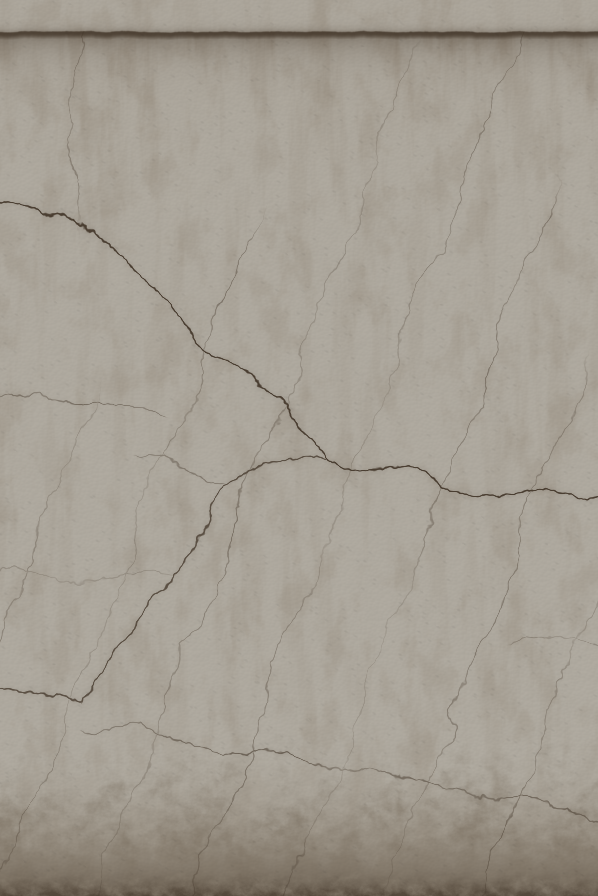
Write a WebGL 2 fragment shader that draws this texture.

```glsl
#version 300 es
precision highp float;
// Weathered plaster wall with branching cracks, a shadowed ledge and a grimy foot.
uniform vec2 u_resolution;
out vec4 fragColor;

const vec3 PLASTER = vec3(0.681, 0.660, 0.620);
const vec3 STAIN = vec3(0.575, 0.533, 0.475);
const vec3 GRIME = vec3(0.45, 0.40, 0.335);
const vec3 CRACK = vec3(0.25, 0.20, 0.15);
const vec3 NO_BEND = vec3(0.0);

vec2 hash2(vec2 p) {
    vec3 q = fract(vec3(p.xyx) * vec3(0.1031, 0.1030, 0.0973));
    q += dot(q, q.yzx + 33.33);
    return fract((q.xx + q.yz) * q.zy);
}

// Cellular noise: x = distance to the nearest point, y = random value of its cell.
vec2 cells(vec2 p) {
    vec2 base = floor(p), nearest = vec2(9.0, 0.0);
    for (int j = -1; j <= 1; j++)
        for (int i = -1; i <= 1; i++) {
            vec2 id = base + vec2(i, j);
            float d = length(id + hash2(id) - p);
            if (d < nearest.x) nearest = vec2(d, hash2(id + 57.0).x);
        }
    return nearest;
}

// Layered, mutually bent sines, roughly -0.8 to 0.8.
float waves(vec2 p) {
    float sum = 0.0, amp = 0.5;
    for (int i = 0; i < 5; i++) {
        sum += amp * sin(p.x + 1.4 * sin(p.y * 0.8)) * cos(p.y + 1.2 * sin(p.x * 0.7));
        p = mat2(0.8, 0.6, -0.6, 0.8) * p * 1.9 + 3.7;
        amp *= 0.56;
    }
    return sum;
}

// Light raking over a bumpy surface.
float relief(vec2 p) {
    return cells(p + vec2(-0.2, 0.4)).x - cells(p).x;
}

float inside(float t, vec2 span, float soft) {
    return smoothstep(span.x - soft, span.x + soft, t)
         * (1.0 - smoothstep(span.y - soft, span.y + soft, t));
}

// Thin dark core with a faint dirty rim.
float stroke(float d, float width, float pixel) {
    return max(1.0 - smoothstep(width * 0.3, width + pixel, d), 0.13 * exp(-d / (width * 5.0)));
}

float rise(float x, vec3 bend) {
    return bend.z * clamp(x - bend.x, 0.0, bend.y - bend.x);
}

float slopeAt(float x, vec3 bend) {
    return bend.z * step(bend.x, x) * step(x, bend.y);
}

// Crack running sideways; each bend is (from, to, slope).
float sideCrack(vec2 p, vec2 span, float height, vec3 a, vec3 b, float width, float pixel) {
    float slope = slopeAt(p.x, a) + slopeAt(p.x, b);
    float d = abs(p.y - height - rise(p.x, a) - rise(p.x, b)) / sqrt(1.0 + slope * slope);
    return stroke(d, width, pixel) * inside(p.x, span, 0.004);
}

// Crack running upward, leaning by slant.
float tallCrack(vec2 p, vec2 span, float x, float slant, float width, float pixel) {
    float d = abs(p.x - x - slant * (p.y - 0.5)) / sqrt(1.0 + slant * slant);
    return stroke(d, width, pixel) * inside(p.y, span, 0.03);
}

float crackMask(vec2 p, float pixel) {
    vec2 q = p + 0.009 * vec2(waves(p * 45.0), waves(p * 45.0 + 7.0));
    q += 0.006 * sin(p.yx * vec2(31.0, 43.0) + vec2(0.0, 4.0));
    float swell = 0.0006 + 0.0003 * waves(p * 30.0);
    float patchy = 0.85 + 0.4 * waves(p * 26.0 + 2.0);
    // Main crack and its branches
    float m = 0.9 * sideCrack(q, vec2(-0.1, 0.8), 0.765, vec3(0.079, 0.365, -0.957),
                              vec3(0.365, 0.56, -0.22), swell, pixel);
    m = max(m, 0.75 * sideCrack(q, vec2(-0.1, 0.365), 0.223, vec3(0.098, 0.26, 1.5),
                                vec3(0.26, 0.365, 0.25), swell, pixel));
    // Fainter side cracks
    float f = 0.45 * sideCrack(q, vec2(-0.1, 0.18), 0.556, vec3(0.1, 0.18, -0.3), NO_BEND, 0.0003, pixel);
    f = max(f, 0.45 * sideCrack(q, vec2(0.156, 0.26), 0.486, vec3(0.156, 0.26, -0.17), NO_BEND, 0.0003, pixel));
    f = max(f, 0.55 * sideCrack(q, vec2(0.094, 0.8), 0.193, vec3(0.094, 0.668, -0.18), NO_BEND, 0.0003, pixel));
    f = max(f, 0.22 * sideCrack(q, vec2(-0.1, 0.19), 0.355, NO_BEND, NO_BEND, 0.0002, pixel));
    f = max(f, 0.3 * sideCrack(q, vec2(0.57, 0.8), 0.285, NO_BEND, NO_BEND, 0.0002, pixel));
    f = max(f, 0.35 * tallCrack(q, vec2(0.766, 1.0), 0.085, 0.0, 0.0003, pixel));
    // Leaning hairlines
    for (int i = 0; i < 7; i++) {
        float k = float(i);
        float top = 1.05 - 0.19 * abs(k - 2.6);
        float strength = 0.28 + 0.10 * sin(p.y * 8.0 + k * 2.3);
        f = max(f, strength * tallCrack(q, vec2(-0.1, top), 0.08 + 0.108 * k, 0.38, 0.0002, pixel));
    }
    return max(m, f * patchy);
}

void main() {
    vec2 p = gl_FragCoord.xy / u_resolution.y;
    float pixel = 1.0 / u_resolution.y;
    float blotch = waves(p * vec2(60.0, 34.0));
    float streak = waves(p * vec2(90.0, 12.0) + 4.0);
    float mottle = waves(p * vec2(130.0, 160.0));
    float ledgeY = 0.9645 + 0.0015 * waves(vec2(p.x * 70.0, 2.0));
    float below = max(ledgeY - p.y, 0.0);
    float ledge = smoothstep(-pixel, pixel, p.y - ledgeY);

    // Stains and streaks
    float stain = 0.26 * smoothstep(-0.1, 0.7, blotch + 0.3 * mottle) + 0.14 * smoothstep(-0.1, 0.6, streak);
    stain += (0.15 + 0.3 * smoothstep(-0.4, 0.7, streak)) * exp(-below / 0.08) * (1.0 - ledge);
    vec3 color = mix(PLASTER, STAIN, clamp(stain + 0.08 * ledge, 0.0, 1.0));

    // Grimy foot, darkest and patchy at the very bottom
    float foot = 1.0 - smoothstep(0.0, 0.16, p.y + 0.04 * blotch + 0.03 * mottle);
    color = mix(color, GRIME, 0.68 * foot);
    float soil = exp(-p.y / 0.018) * (0.55 + 0.5 * mottle);
    color = mix(color, CRACK, clamp(soil, 0.0, 0.7));

    // Cracks and shadow on the wall, worn rim on the ledge
    color = mix(color, CRACK, crackMask(p, pixel) * (1.0 - ledge));
    float shade = max(0.50 * exp(-below / 0.017), 0.85 * (1.0 - smoothstep(0.002, 0.013, below)));
    float rim = 0.30 * exp(-max(p.y - ledgeY, 0.0) / 0.004);
    color = mix(color, CRACK, mix(shade, rim, ledge));

    // Fine plaster grain and short slanted scratches
    float grain = 0.026 * relief(p * vec2(210.0, 270.0)) + 0.008 * mottle;
    vec2 pit = cells(mat2(0.85, 0.5, -0.5, 0.85) * p * vec2(65.0, 130.0));
    float pits = (1.0 - smoothstep(0.03, 0.25, pit.x)) * step(0.75, pit.y);
    color *= 1.0 + grain - 0.04 * pits;
    fragColor = vec4(color, 1.0);
}
```
